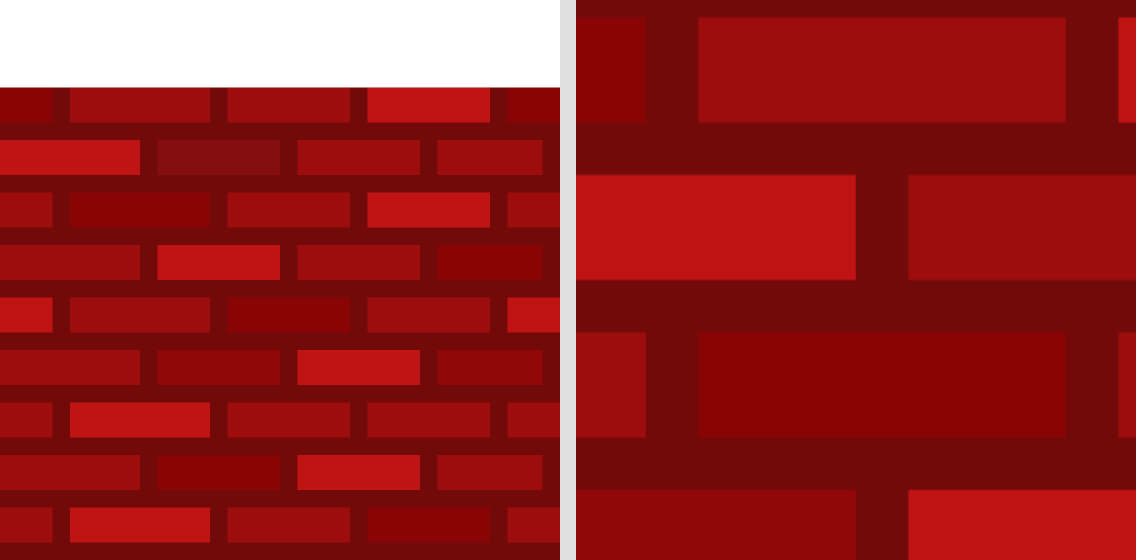
Left, the full canvas; right, a detail of the centre.
This texture is drawn by a three.js fragment shader. Its source:

```glsl
#define UNITS 32.0
#define WALL_TOP 27.0
#define ROW_PITCH 3.0
#define BRICK_PITCH 8.0
#define BRICKS 4.0
#define JOINT 1.0
#define SOFT 0.03

varying vec2 vUv;

const vec3 SKY = vec3(1.0);
const vec3 MORTAR = vec3(0.451, 0.039, 0.039);
const vec3 RED = vec3(0.620, 0.051, 0.051);
const vec3 BRIGHT = vec3(0.753, 0.078, 0.078);
const vec3 DARK = vec3(0.537, 0.016, 0.018);
const vec3 MUTED = vec3(0.573, 0.031, 0.037);
const vec3 DULL = vec3(0.518, 0.055, 0.061);

// 1 where two whole numbers agree
float same(float a, float b) {
  return 1.0 - step(0.5, abs(a - b));
}

// Accent column of a row, counted through the matrix three by three
float accentColumn(mat3 columns, float row) {
  vec3 index = vec3(0.0, 1.0, 2.0);
  vec3 group = 1.0 - step(0.5, abs(index - floor(row / 3.0)));
  vec3 member = 1.0 - step(0.5, abs(index - mod(row, 3.0)));
  return dot(columns * group, member);
}

// Each row has one bright brick and usually one dark brick
vec3 brickColor(float row, float column) {
  float bright = accentColumn(mat3(0, 2, 0, 2, 3, 1, 2, 0, 2), row);
  float dark = accentColumn(mat3(2, 1, -1, 1, 1, 3, 0, 1, 3), row);
  vec3 shade = mix(DARK, DULL, same(row, 7.0));
  vec3 color = mix(RED, shade, same(column, dark));
  color = mix(color, MUTED, same(row, 3.0) * mod(column, 2.0));
  return mix(color, BRIGHT, same(column, bright));
}

// Coverage of the interval from low to high
float span(float x, float low, float high) {
  return smoothstep(-SOFT, SOFT, min(x - low, high - x));
}

void main() {
  vec2 p = vUv * UNITS;

  // Running bond: even rows slide by half a brick
  float row = floor((p.y - 0.5 * JOINT) / ROW_PITCH);
  float y = p.y - row * ROW_PITCH;
  float slide = (1.0 - mod(row, 2.0)) * 0.5 * BRICK_PITCH;
  float x = mod(p.x - slide, BRICK_PITCH * BRICKS);
  float column = floor(x / BRICK_PITCH);
  x -= column * BRICK_PITCH;

  // The first brick is longer and the last is shorter
  float left = JOINT * (1.0 - same(column, 0.0));
  float right = BRICK_PITCH - JOINT * same(column, BRICKS - 1.0);
  float brick = span(x, left, right) * span(y, JOINT, ROW_PITCH);

  vec3 color = mix(MORTAR, brickColor(row, column), brick);
  color = mix(color, SKY, smoothstep(-SOFT, SOFT, p.y - WALL_TOP));
  gl_FragColor = vec4(color, 1.0);
}
```
